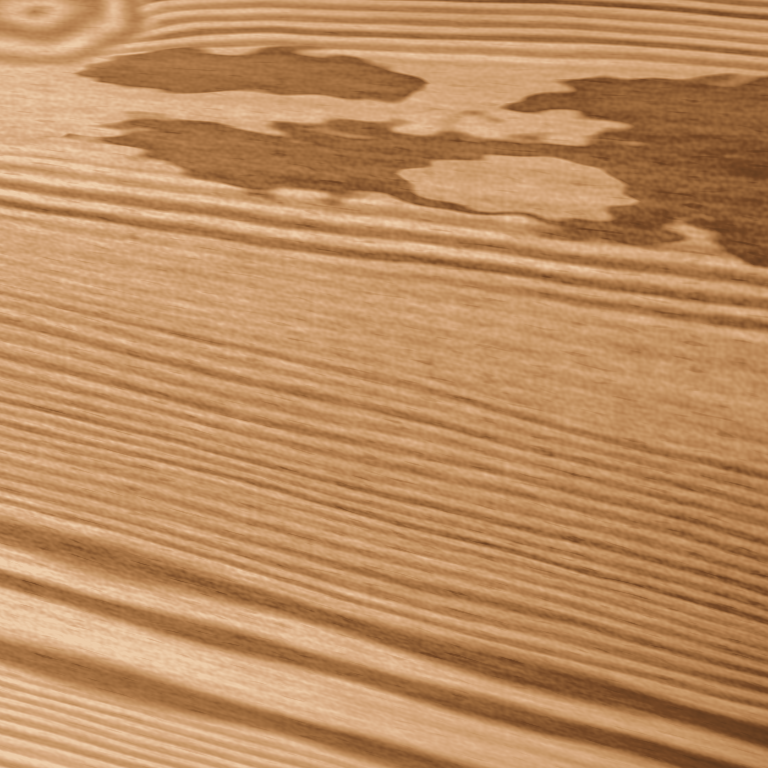
Give the GLSL for this texture, as a Shadertoy shader.

```glsl
// Close view of a softly lit pine board: growth rings fan out toward the viewer.
// A grain coordinate constant along each fibre drives the rings, broad bands and
// cathedral figure; stretched gradient noise adds fibres, pores and uneven edges.

const float RING_FREQUENCY = 58.0;   // growth rings per unit of grain coordinate
const float FAR_SLOPE = 0.05;        // fall of the grain at the top edge
const float NEAR_SLOPE = 0.27;       // fall of the grain near the viewer
const float EARLY_TONE = 0.97;       // tone of pale earlywood at the left edge
const float LATE_CONTRAST = 0.80;    // how far latewood darkens the tone
const float SIDE_FALLOFF = 0.19;     // loss of light from left to right
const float PLAIN_LATE = 0.23;       // latewood share of the tan middle field
const float STREAK_CONTRAST = 0.13;
const float FIBRE_CONTRAST = 0.14;
const float PORE_CONTRAST = 0.15;
const vec2 KNOT_CENTRE = vec2(0.045, 0.015);

// Wood tones from dark to light
const vec3 WOOD[6] = vec3[6](
    vec3(0.46, 0.28, 0.145), vec3(0.61, 0.41, 0.23), vec3(0.71, 0.50, 0.31),
    vec3(0.78, 0.59, 0.40), vec3(0.85, 0.67, 0.51), vec3(0.93, 0.80, 0.66));

// Cathedral lenses: centre and half size along x and the grain coordinate
const int DARK_LENSES = 3;
const vec4 LENSES[5] = vec4[5](
    vec4(0.32, 0.073, 0.24, 0.031), vec4(1.02, 0.090, 0.34, 0.038),
    vec4(1.02, 0.166, 0.99, 0.046), vec4(0.68, 0.176, 0.17, 0.025),
    vec4(0.00, 0.160, 0.10, 0.024));

// Broad latewood bands: grain coordinate and half width
const vec2 BANDS[3] = vec2[3](vec2(0.69, 0.019), vec2(0.752, 0.016), vec2(0.846, 0.020));

float hash(vec2 cell) {
    vec3 h = fract(cell.xyx * vec3(0.1031, 0.1030, 0.0973));
    h += dot(h, h.yzx + 33.33);
    return fract((h.x + h.y) * h.z);
}

float cornerSlope(vec2 cell, vec2 offset) {
    float angle = 6.2832 * hash(cell);
    return dot(vec2(cos(angle), sin(angle)), offset);
}

float gradientNoise(vec2 p) {
    vec2 i = floor(p), f = p - i;
    vec2 w = f * f * f * (f * (f * 6.0 - 15.0) + 10.0);
    vec2 e = vec2(1.0, 0.0);
    return mix(mix(cornerSlope(i, f), cornerSlope(i + e, f - e), w.x),
               mix(cornerSlope(i + e.yx, f - e.yx), cornerSlope(i + 1.0, f - 1.0), w.x), w.y);
}

// Depth at which the fibre through this point meets the left edge
float grainCoordinate(float x, float depth) {
    float v = depth;
    for (int i = 0; i < 8; i++) {
        float slope = mix(FAR_SLOPE, NEAR_SLOPE, smoothstep(0.0, 0.55, v));
        v = mix(v, depth - x * slope, 0.7);
    }
    return v;
}

// Thin growth rings, each with its own strength
float growthRings(float x, float v) {
    float phase = v * RING_FREQUENCY + 1.4 * gradientNoise(vec2(x * 0.8, v * 9.0));
    float f = fract(phase);
    float strength = mix(0.5, 1.0, hash(vec2(floor(phase), 7.0)));
    return strength * smoothstep(0.15, 0.6, f) * (1.0 - smoothstep(0.75, 1.0, f));
}

float ringStrength(float v) {
    float s = mix(0.85, 0.12, smoothstep(0.26, 0.29, v));
    s = mix(s, 0.56, smoothstep(0.33, 0.41, v));
    s = mix(s, 0.12, smoothstep(0.65, 0.68, v));
    return mix(s, 0.55, smoothstep(0.86, 0.90, v));
}

vec3 woodColour(float tone) {
    float level = clamp(tone, 0.0, 1.0) * 5.0;
    vec3 colour = WOOD[0];
    for (int i = 1; i < 6; i++)
        colour = mix(colour, WOOD[i], clamp(level - float(i - 1), 0.0, 1.0));
    return colour * (1.0 + clamp(tone, -0.4, 0.0));
}

void mainImage(out vec4 fragColor, in vec2 fragCoord) {
    vec2 uv = fragCoord / iResolution.xy;
    float x = uv.x, depth = 1.0 - uv.y;

    // Grain bent around the knot and gently wavering
    float fibre = grainCoordinate(x, depth);
    float knot = length((vec2(x, depth) - KNOT_CENTRE) * vec2(1.0, 2.0));
    knot += 0.03 * gradientNoise(vec2(x, depth) * vec2(12.0, 20.0));
    float v = fibre - 0.05 * exp(-knot * knot / 0.03);
    v += 0.008 * gradientNoise(vec2(x * 3.0, v * 8.0));
    v += 0.002 * gradientNoise(vec2(x * 9.0, v * 25.0));

    // Fine rings over tan wood, left out of the cathedral figure
    float cathedral = smoothstep(0.04, 0.055, v) * (1.0 - smoothstep(0.195, 0.21, v));
    float plain = smoothstep(0.24, 0.30, v) * (1.0 - smoothstep(0.62, 0.68, v));
    float late = PLAIN_LATE * plain + growthRings(x, v) * ringStrength(v);
    late = mix(late, 0.12, cathedral);

    // Cathedral lenses with pointed tips, ragged edges and darker rims
    float ragged = 0.8 * gradientNoise(vec2(x * 5.0, v * 25.0))
                 + 0.4 * gradientNoise(vec2(x * 15.0, v * 90.0));
    for (int i = 0; i < 5; i++) {
        vec2 q = abs(vec2(x, v) - LENSES[i].xy) / LENSES[i].zw;
        float edge = q.x * q.x * q.x + q.y + ragged;
        float dark = 0.82 + 0.1 * smoothstep(0.5, 0.95, edge);
        float inside = 1.0 - smoothstep(0.9, 1.1, edge);
        late = mix(late, i < DARK_LENSES ? dark : 0.15, inside);
    }

    // Broad bands
    for (int i = 0; i < 3; i++) {
        float width = BANDS[i].y * (1.0 + 0.6 * gradientNoise(vec2(x * 4.0, float(i) * 5.3 + 0.4)));
        late = max(late, 0.88 * (1.0 - smoothstep(0.35, 1.35, abs(v - BANDS[i].x) / width)));
    }

    // Knot rings and core
    float knotLate = 0.3 + 0.3 * cos(knot * 95.0) + 0.35 * (1.0 - smoothstep(0.015, 0.04, knot));
    late = mix(late, knotLate, 1.0 - smoothstep(0.12, 0.19, knot));

    // Streaks, fibres and pores, crispest in the middle distance
    float focus = mix(0.5, 1.0, smoothstep(0.0, 0.35, depth) * (1.0 - smoothstep(0.7, 1.0, depth)));
    float streaks = gradientNoise(vec2(x * 2.5, fibre * 70.0));
    float fibres = gradientNoise(vec2(x * 14.0, fibre * 150.0))
                 + gradientNoise(vec2(x * 40.0, fibre * 240.0))
                 + gradientNoise(vec2(x * 140.0, fibre * 250.0));
    float pores = smoothstep(0.28, 0.55, gradientNoise(vec2(x * 26.0, fibre * 220.0 + 7.0)));

    // Light from the left, fading into the near right corner and the far edge
    float tone = EARLY_TONE - LATE_CONTRAST * late - SIDE_FALLOFF * x;
    tone += STREAK_CONTRAST * streaks;
    tone += focus * (FIBRE_CONTRAST * fibres - PORE_CONTRAST * pores);
    tone -= 0.28 * pow(x * depth, 3.0) + 0.1 * (1.0 - smoothstep(0.0, 0.08, depth));
    fragColor = vec4(woodColour(tone), 1.0);
}
```
